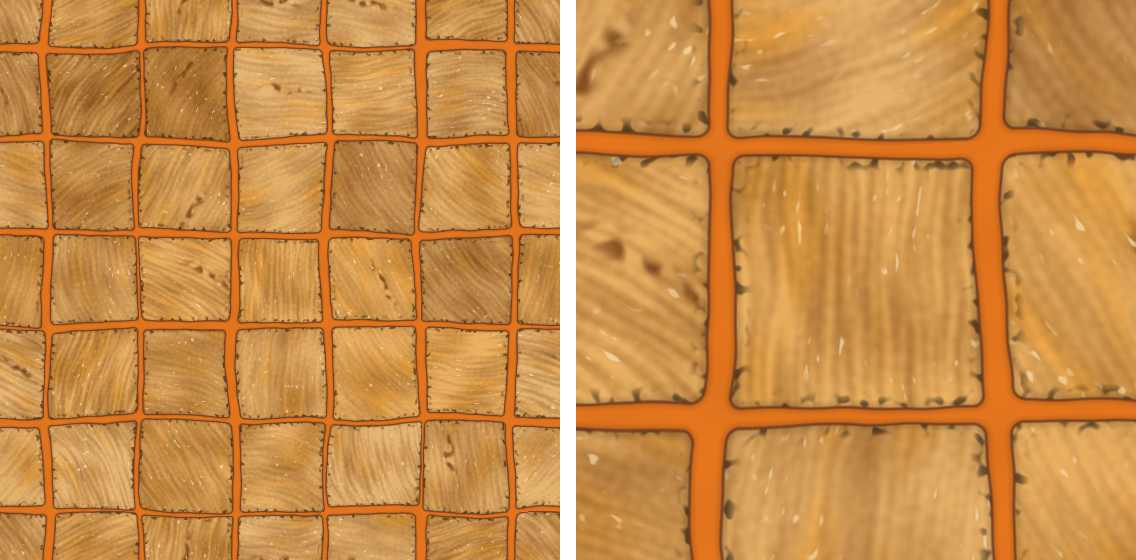
Left: the whole. Right: its middle third, enlarged.
Write a WebGL 1 fragment shader that draws this pattern.

```glsl
precision highp float;
// End-grain wood blocks set in orange grout: a 6 x 6 wrapping grid, shifted half a block.
// Each block is an uneven rounded quad with its own tone, saw marks, blotches, streaks and
// glints; gently warped grid lines and a dark rim give the joints a hand-laid look.

uniform vec2 u_resolution;

#define BLOCKS 6.0
#define GRID_WARP 0.075
#define JOINT_MIN 0.014
#define JOINT_SPREAD 0.046
#define CORNER_RADIUS 0.045
#define RIM_WIDTH 0.008
#define SAW_LINES 27.0
#define GROUT vec3(0.885, 0.455, 0.115)
#define RIM vec3(0.43, 0.23, 0.13)
#define WOOD_DARK vec3(0.56, 0.335, 0.125)
#define WOOD_LIGHT vec3(0.895, 0.71, 0.455)
#define WOOD_HONEY vec3(0.80, 0.53, 0.18)

float hash(vec2 p) {
  return fract(sin(dot(p, vec2(127.1, 311.7))) * 43758.55);
}

// Dot product of a lattice corner's random gradient with the offset to it.
float cornerSlope(vec2 corner, vec2 offset, float period) {
  float a = 6.2832 * hash(mod(corner, period));
  return dot(vec2(cos(a), sin(a)), offset);
}

// Gradient noise that wraps after the given number of lattice cells.
float noise(vec2 p, float period) {
  vec2 i = floor(p), f = p - i;
  vec2 u = f * f * f * (f * (f * 6.0 - 15.0) + 10.0);
  vec2 e = vec2(1.0, 0.0);
  float low = mix(cornerSlope(i, f, period), cornerSlope(i + e, f - e, period), u.x);
  float high = mix(cornerSlope(i + e.yx, f - e.yx, period),
                   cornerSlope(i + 1.0, f - 1.0, period), u.x);
  return mix(low, high, u.y);
}

float noise(vec2 p) {
  return noise(p, 256.0);
}

// Signed distance to a block whose four sides have separate insets and slants.
float blockDistance(vec2 p, vec2 id, vec2 seed) {
  vec2 side = step(0.0, p);
  vec2 keyX = id + vec2(11.3 + 7.1 * side.x, 3.7);
  vec2 keyY = id + vec2(5.9, 23.1 + 9.7 * side.y);
  vec2 inset = JOINT_MIN + JOINT_SPREAD * vec2(hash(keyX), hash(keyY));
  vec2 slant = 0.06 * (vec2(hash(keyX + 41.0), hash(keyY + 41.0)) - 0.5);
  float wobble = 0.014 * noise(p * 5.0 + seed);
  vec2 d = abs(p) - 0.5 + inset + slant * p.yx + wobble + CORNER_RADIUS;
  return length(max(d, 0.0)) + min(max(d.x, d.y), 0.0) - CORNER_RADIUS;
}

vec3 woodColor(vec2 p, vec2 id, vec2 seed, float d) {
  // Grain frame: turned per block and bent into shallow arcs.
  float angle = 3.1416 * hash(id + 61.0);
  float c = cos(angle), s = sin(angle);
  vec2 g = vec2(c * p.x + s * p.y, c * p.y - s * p.x);
  g.y += 0.7 * (hash(id + 67.0) - 0.5) * g.x * g.x + 0.03 * noise(p * 3.0 + seed);

  float saw = noise(vec2(g.x * 3.0, g.y * SAW_LINES) + seed);
  float bands = noise(vec2(g.x * 1.5, g.y * 7.0) + seed.yx);
  float blotch = noise(p * 2.3 + seed + 31.0);
  float fibre = noise(p * 26.0 + seed);
  float roughness = mix(0.18, 0.48, hash(id + 71.0));

  float tone = 0.36 + 0.5 * sqrt(hash(id + 73.0));
  tone += roughness * saw + 0.22 * bands + 0.36 * blotch + 0.13 * fibre;
  vec3 wood = mix(WOOD_DARK, WOOD_LIGHT, clamp(tone, 0.0, 1.0));
  float honey = 0.35 * hash(id + 79.0) + 0.7 * max(bands - blotch, 0.0);
  wood = mix(wood, WOOD_HONEY * (0.65 + 0.5 * tone), clamp(honey, 0.0, 0.7));

  // Occasional dark streak following the grain.
  float offset = 0.4 * (hash(id + 83.0) - 0.5);
  float path = abs(g.y - offset + 0.09 * noise(g * 5.0 + seed));
  float streak = smoothstep(0.055, 0.0, path) * smoothstep(0.38, 0.08, abs(g.x - offset));
  streak *= step(0.68, hash(id + 89.0)) * smoothstep(-0.25, 0.25, noise(g * 12.0 + seed));
  wood = mix(wood, vec3(0.40, 0.20, 0.05), 0.75 * streak);

  // Burnt specks near the sides, pale glints along the saw marks.
  float specks = smoothstep(0.08, 0.4, noise(p * 21.0 + seed + 47.0));
  wood *= 1.0 - 0.5 * specks * smoothstep(-0.07, -0.01, d);
  float glint = smoothstep(0.3, 0.52, noise(vec2(g.x * 15.0, g.y * 31.0) + seed));
  glint *= smoothstep(-0.05, 0.3, noise(p * 3.5 + seed + 97.0));
  return mix(wood, vec3(0.98, 0.89, 0.72), 0.65 * glint);
}

void main() {
  vec2 q = gl_FragCoord.xy / u_resolution.y * BLOCKS + 0.5;
  float pixel = BLOCKS / u_resolution.y;
  q += GRID_WARP * vec2(noise(q + 0.5, BLOCKS), noise(q.yx + vec2(2.5, 3.5), BLOCKS));

  vec2 id = mod(floor(q), BLOCKS);
  vec2 p = fract(q) - 0.5;
  vec2 seed = 200.0 * vec2(hash(id + 13.0), hash(id + 29.0));
  float d = blockDistance(p, id, seed);

  // Grout darkens softly where it meets a block.
  vec3 grout = GROUT * mix(0.87, 1.0, smoothstep(0.0, 0.03, d));
  grout *= 1.0 + 0.04 * noise(q * 4.0, BLOCKS * 4.0);

  vec3 wood = woodColor(p, id, seed, d);
  wood *= mix(1.0, 0.88, smoothstep(-0.035, -0.005, d));
  vec3 color = mix(wood, grout, smoothstep(-0.5 * pixel, 0.5 * pixel, d));
  float rim = 1.0 - smoothstep(0.0, RIM_WIDTH + 0.5 * pixel, abs(d));
  gl_FragColor = vec4(mix(color, RIM, 0.85 * rim), 1.0);
}
```
